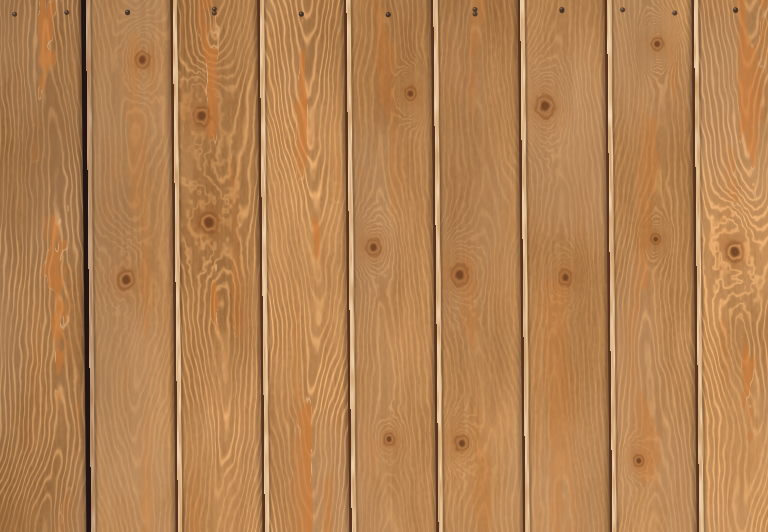
Give the GLSL for this texture, as a Shadertoy shader.

```glsl
// Nine upright stained softwood boards, split by dark grooves and pale beads.
// Grain is the contour lines of an arched field, bent into rings at knots;
// hashed noise varies tone, wear, knots and nails from board to board.

float hash(vec2 p) {
    vec3 q = fract(p.xyx * 0.1031);
    q += dot(q, q.yzx + 33.33);
    return fract((q.x + q.y) * q.z);
}

float noise(vec2 p) {
    vec2 i = floor(p), f = fract(p);
    f = f * f * (3.0 - 2.0 * f);
    return mix(mix(hash(i), hash(i + vec2(1, 0)), f.x),
               mix(hash(i + vec2(0, 1)), hash(i + vec2(1, 1)), f.x), f.y);
}

float fbm(vec2 p) {
    float sum = 0.0, amp = 0.53;
    for (int i = 0; i < 4; i++) {
        sum += amp * noise(p);
        p = p * 2.03 + 17.3;
        amp *= 0.5;
    }
    return sum;
}

// Soft-edged interval from a to b
float band(float a, float b, float x, float blur) {
    return smoothstep(a - blur, a + blur, x) * (1.0 - smoothstep(b - blur, b + blur, x));
}

void mainImage(out vec4 fragColor, in vec2 fragCoord) {
    vec2 uv = fragCoord / iResolution.xy;

    // Board coordinates: q.x runs 0..1 across a board, q.y is in board widths
    float across = (uv.x + 0.007 * (uv.y - 0.5) - 0.1152) / 0.1131 + 1.0;
    float board = clamp(floor(across), 0.0, 8.0);
    vec2 q = vec2(across - board, uv.y * 6.1);
    float blur = 0.7 / (0.1131 * iResolution.x);
    vec2 seed = vec2(board * 19.7 + 3.0, board * 7.3 + 5.0);
    float tone = hash(seed);
    float figure = float[](0.85, 0.15, 0.85, 1.0, 0.3, 0.2, 0.2, 0.4, 0.85)[int(board)];

    // Arched grain field around a wandering heart line
    float heart = 0.38 + 0.3 * hash(seed + 2.0) + 0.22 * (noise(vec2(board * 9.0, q.y * 0.8)) - 0.5);
    float u = q.x - heart;
    float flow = hash(seed + 4.0) > 0.5 ? 1.0 : -1.0;
    float field = 17.0 * sqrt(u * u + 0.004) + flow * q.y * (1.0 + 1.6 * tone)
                + 3.2 * fbm(q * vec2(2.5, 0.9) + seed)
                + 0.5 * noise(q * vec2(9.0, 5.0) + seed);

    // Knots pull the field into rings
    float core = 0.0, halo = 0.0, rim = 0.0;
    for (int j = 0; j < 3; j++) {
        vec2 k = seed + float(j) * 11.0 + 40.0;
        float present = step(0.15 + 0.6 * figure, hash(k));
        vec2 center = vec2(0.25 + 0.5 * hash(k + 1.0), (float(j) + 0.2 + 0.6 * hash(k + 2.0)) * 2.03);
        vec2 d = (q - center) * vec2(1.0, 0.85);
        float size = 0.05 + 0.055 * hash(k + 3.0);
        float r = length(d) * (0.85 + 0.3 * noise(d * 22.0 + k)) / size;
        float pull = present * exp(-0.13 * dot(d, d * vec2(1.0, 0.4)) / (size * size));
        field = mix(field, r * 1.6, pull);
        core += present * (1.0 - smoothstep(0.25, 0.75, r));
        rim += present * band(0.85, 1.15, r, 0.2);
        halo += present * exp(-0.3 * r * r);
    }

    // Stain: broad blotches, long fibres and fine pores
    float blotch = fbm(q * vec2(1.6, 0.6) + seed * 1.7);
    float fibre = noise(q * vec2(42.0, 1.8) + seed);
    float pore = noise(q * vec2(60.0, 22.0) + seed);
    float shade = 0.5 + 1.1 * (blotch - 0.5) + 0.35 * (tone - 0.5)
                + 0.3 * (fibre - 0.5) + 0.22 * (pore - 0.5) + 0.25 * (uv.x - 0.5);
    vec3 col = mix(vec3(0.62, 0.43, 0.25), vec3(0.79, 0.58, 0.37), clamp(shade, 0.0, 1.0));
    float grey = smoothstep(0.4, 0.75, fbm(q * vec2(1.2, 0.5) + seed + 60.0));
    col = mix(col, vec3(0.73, 0.57, 0.42), 0.4 * grey);
    col *= mix(0.94, 1.02, smoothstep(0.0, 0.3, uv.x)) * (1.02 - 0.06 * uv.y * uv.y);

    // Grain lines, fading out where they get too fine to resolve
    float ridge = pow(0.5 + 0.5 * cos(6.2832 * field), 3.0);
    float crisp = 1.0 - smoothstep(0.3, 0.7, fwidth(field));
    float patchy = smoothstep(0.25, 0.65, noise(q * vec2(3.0, 1.3) + seed + 30.0));
    float line = (ridge - 0.25) * crisp * (0.2 + figure * (0.35 + 0.65 * patchy));
    col += line * vec3(0.17, 0.14, 0.10);

    // Worn orange streaks along the heart with pale splinters on their edges
    float streak = noise(q * vec2(8.0, 0.9) + seed + 12.0)
                 + 0.25 * (noise(q * vec2(22.0, 7.0) + seed) - 0.5);
    float worn = exp(-22.0 * u * u) * (0.25 + 0.75 * figure);
    col = mix(col, vec3(0.80, 0.47, 0.21), 0.65 * worn * smoothstep(0.58, 0.72, streak));
    float splinter = band(0.64, 0.67, streak, 0.02) * smoothstep(0.5, 0.7, noise(q * vec2(7.0, 5.0) + seed));
    col = mix(col, vec3(0.91, 0.77, 0.60), 0.7 * splinter * worn * smoothstep(0.3, 0.9, figure));

    // Knot colouring
    col = mix(col, vec3(0.66, 0.40, 0.19), 0.45 * min(halo, 1.0));
    col = mix(col, vec3(0.48, 0.27, 0.13), 0.45 * min(rim, 1.0));
    col = mix(col, vec3(0.38, 0.21, 0.11), 0.75 * min(core, 1.0));

    // Nail heads near the top, two on some boards
    for (int n = 0; n < 2; n++) {
        float paired = (board == 0.0 || board == 7.0) ? 1.0 : 0.0;
        float side = (float(n) - 0.5) * 0.6 * paired;
        vec2 nail = vec2(0.48 + side, 5.93 + 0.07 * hash(seed + float(n) + 70.0));
        float d = length(q - nail);
        col = mix(col, vec3(0.25, 0.18, 0.14), 0.85 * (1.0 - smoothstep(0.028 - blur, 0.028 + blur, d)));
        col += 0.25 * (1.0 - smoothstep(0.0, 0.018, length(q - nail - vec2(-0.008, 0.01))));
    }

    // Bead on the left edge, then the groove shadow on the right edge
    if (board > 0.0) {
        float wobble = 0.008 * (noise(vec2(q.y * 3.0, board * 5.0)) - 0.5);
        vec3 bead = mix(vec3(0.80, 0.62, 0.42), vec3(0.95, 0.83, 0.68), noise(vec2(q.x * 50.0, q.y * 5.0) + seed));
        bead *= board == 1.0 ? vec3(0.84, 0.80, 0.80) : vec3(1.0);
        col *= 1.0 - 0.22 * band(0.045, 0.075, q.x, 0.015);
        col = mix(col, bead, band(-0.1, 0.05 + wobble, q.x, blur));
    }
    float groove = board == 0.0 ? 0.945 : 0.972;
    col *= 1.0 - 0.25 * smoothstep(groove - 0.07, groove, q.x);
    vec3 gap = board == 0.0 ? vec3(0.13, 0.08, 0.07) : vec3(0.34, 0.20, 0.12);
    col = mix(col, gap, smoothstep(groove - blur, groove + blur, q.x));

    fragColor = vec4(clamp(col, 0.0, 1.0), 1.0);
}
```
